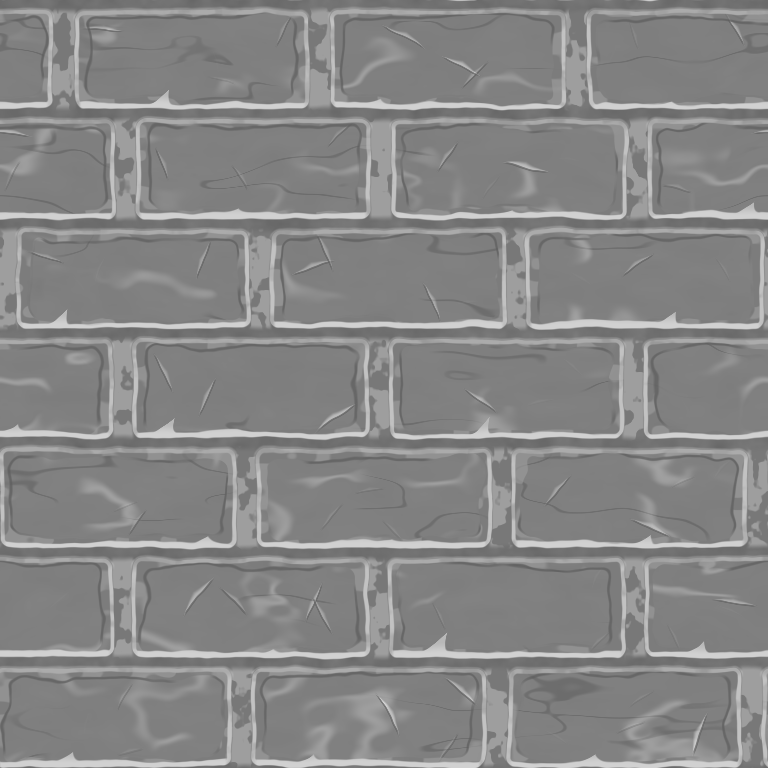
This texture map is drawn by a WebGL 2 fragment shader. Its source:

```glsl
#version 300 es
precision highp float;
// Grey worn brick wall: seven staggered courses of three chipped bricks, tileable.

uniform vec2 u_resolution;
out vec4 fragColor;

const vec2 BRICKS = vec2(3.0, 7.0);
const float COURSE_SHIFT[7] = float[7](0.25, 0.49, 0.02, 0.48, 0.96, 0.48, 0.94);
const float FACE = 0.50;
const float MORTAR = 0.44;
const float JOINT_LIGHT = 0.62;
const float CRACK = 0.37;
const float RIM = 0.76;
const float RIM_TOP = 0.67;
const float LEDGE = 0.82;

float hash(vec2 p) {
    return fract(sin(dot(p, vec2(127.1, 311.7))) * 43758.5453);
}

// Value noise that wraps over the unit square; freq must be whole numbers
float noise(vec2 p, vec2 freq) {
    vec2 x = p * freq, i = floor(x), f = fract(x);
    f = f * f * (3.0 - 2.0 * f);
    vec2 a = mod(i, freq), b = mod(i + 1.0, freq);
    return mix(mix(hash(a + freq), hash(vec2(b.x, a.y) + freq), f.x),
               mix(hash(vec2(a.x, b.y) + freq), hash(b + freq), f.x), f.y);
}

float fbm(vec2 p, vec2 freq) {
    return 0.57 * noise(p, freq) + 0.29 * noise(p, freq * 2.0) + 0.14 * noise(p, freq * 4.0);
}

float roundBox(vec2 q, vec2 size, float radius) {
    vec2 d = abs(q) - size + radius;
    return length(max(d, 0.0)) + min(max(d.x, d.y), 0.0) - radius;
}

// Soft line around distance zero
float line(float d, float width, float soft) {
    return 1.0 - smoothstep(width, width + soft, abs(d));
}

// Tapered gouge: x is the lit flank, y the dark lip
vec2 gouge(vec2 q, float angle, float reach, float width) {
    float c = cos(angle), s = sin(angle);
    vec2 r = vec2(c * q.x + s * q.y, c * q.y - s * q.x);
    float taper = max(0.0, 1.0 - abs(r.x) / reach);
    float lit = smoothstep(-0.001, 0.001, r.y) * (1.0 - smoothstep(0.3, 1.0, r.y / (width * taper + 0.0001)));
    float lip = line(r.y, 0.0005, 0.0012) * smoothstep(0.0, 0.3, taper);
    return vec2(lit * smoothstep(0.0, 0.2, taper), lip);
}

// Flat face with pale wisps, hairline cracks and gouges
float faceTone(vec2 p, vec2 q, vec2 size, vec2 id, float aa) {
    vec2 bent = p + 0.03 * (vec2(noise(p, vec2(13.0)), noise(p, vec2(11.0))) - 0.5);
    float ridge = 1.0 - abs(2.0 * fbm(bent, vec2(9.0, 15.0)) - 1.0);
    float wisp = smoothstep(0.84, 1.0, ridge) * smoothstep(0.42, 0.75, noise(p, vec2(14.0, 19.0)));
    float tone = FACE + 0.12 * wisp + 0.025 * (fbm(bent, vec2(20.0, 42.0)) - 0.5);
    float hair = line(fbm(bent, vec2(5.0, 17.0)) - 0.47, 0.003, 0.012 + aa);
    tone -= 0.07 * hair * smoothstep(0.5, 0.7, noise(p, vec2(10.0, 16.0)));
    for (int k = 0; k < 4; k++) {
        vec2 seed = id + 17.3 * float(k + 1);
        vec2 at = (vec2(hash(seed), hash(seed + 3.1)) * 2.0 - 1.0) * size * vec2(0.8, 0.65);
        float strength = hash(seed + 7.7);
        float angle = (hash(seed + 5.2) - 0.5) * 2.6;
        vec2 g = gouge(q - at + 0.012 * (bent - p) / 0.03, angle, 0.012 + 0.022 * strength, 0.003 + 0.006 * strength);
        tone += 0.24 * g.x * strength * strength;
        tone = mix(tone, CRACK, 0.7 * g.y * smoothstep(0.2, 0.7, strength));
    }
    return tone;
}

void main() {
    vec2 p = gl_FragCoord.xy / u_resolution;
    float aa = 1.0 / u_resolution.y;
    float rough = fbm(p, vec2(48.0));

    // Courses and bricks, with slightly wavering edges
    vec2 wavered = p + 0.007 * (vec2(fbm(p, vec2(22.0)), fbm(p, vec2(26.0))) - 0.5);
    float v = (1.0 - wavered.y) * BRICKS.y - 0.04;
    float course = mod(floor(v), BRICKS.y);
    float u = wavered.x * BRICKS.x - COURSE_SHIFT[int(course)];
    vec2 id = vec2(mod(floor(u), BRICKS.x), course);
    vec2 q = vec2(fract(u) - 0.5, 0.5 - fract(v)) / BRICKS;
    vec2 size = vec2(0.155 - 0.003 * hash(id + 2.0), 0.0645);
    float d = roundBox(q, size, 0.012);
    float topness = smoothstep(0.75, 0.93, q.y / size.y);

    // Mortar: dark beds, pale blotched upright joints
    float joint = smoothstep(size.x - 0.004, size.x + 0.002, abs(q.x))
                * (1.0 - smoothstep(size.y - 0.006, size.y + 0.004, abs(q.y)));
    float blotch = smoothstep(0.54, 0.62, fbm(p, vec2(60.0, 46.0)));
    float mortar = mix(MORTAR + 0.09 * (rough - 0.5), mix(JOINT_LIGHT, 0.47, blotch), joint);
    mortar += 0.13 * topness * (1.0 - smoothstep(0.0, 0.0035, d));

    // Brick face and the broken crack that frames it
    float brick = faceTone(p, q, size, id, aa);
    vec2 bend = 0.022 * (vec2(fbm(p, vec2(18.0)), fbm(p, vec2(15.0))) - 0.5);
    float frame = roundBox(q + bend, size - vec2(0.016, 0.011), 0.014);
    float margin = smoothstep(0.0, 0.002, frame);
    brick = mix(brick, 0.48 + 0.12 * smoothstep(0.5, 0.65, noise(p, vec2(50.0, 64.0))), 0.7 * margin);
    float broken = smoothstep(0.36, 0.52, fbm(p, vec2(14.0))) * smoothstep(-0.8, -0.6, q.y / size.y);
    brick = mix(brick, CRACK, 0.75 * broken * line(frame, 0.0005, 0.0012 + aa));

    // Bright rim, then the ragged lower ledge with rising chips
    float rim = line(d + 0.003, 0.0016, 0.0022) * mix(0.65, 1.0, smoothstep(0.3, 0.55, rough));
    brick = mix(brick, mix(RIM, RIM_TOP, topness), rim);
    float rise = q.y + size.y;
    float chipX = (hash(id + 9.4) - 0.5) * 1.5 * size.x;
    float chip = max(0.0, 1.0 - abs(q.x - chipX - 0.6 * rise) / 0.016);
    float height = 0.0085 + 0.009 * (fbm(p, vec2(20.0, 14.0)) - 0.5) + 0.024 * hash(id + 4.6) * chip * chip;
    float ledge = (1.0 - smoothstep(height - 0.0025, height, rise))
                * (1.0 - smoothstep(size.x - 0.009, size.x - 0.003, abs(q.x)));
    brick = mix(brick, LEDGE - 0.10 * smoothstep(0.004, 0.020, rise), ledge);

    float tone = mix(brick, mortar, smoothstep(-0.0012, 0.0012, d));
    fragColor = vec4(vec3(tone), 1.0);
}
```
